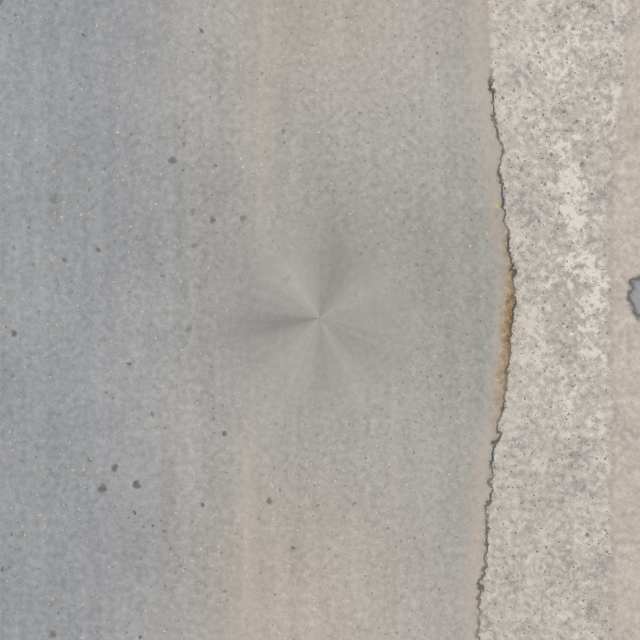
Write a three.js fragment shader that draws this texture.

```glsl
varying vec2 vUv;

#define BLUE_GREY vec3(0.612, 0.616, 0.624)
#define WARM_GREY vec3(0.668, 0.654, 0.630)
#define CONCRETE vec3(0.742, 0.714, 0.678)
#define PALE_CRUST vec3(0.875, 0.848, 0.805)
#define SAND vec3(0.750, 0.695, 0.645)
#define OCHRE vec3(0.600, 0.470, 0.310)
#define SOOT vec3(0.300, 0.300, 0.280)
#define BURST_CENTRE vec2(0.499, 0.503)
#define BURST_RADIUS 0.21
#define GRAIN 0.12

const mat2 TURN = mat2(0.8, 0.6, -0.6, 0.8);

vec2 hash2(vec2 p) {
  p = vec2(dot(p, vec2(127.1, 311.7)), dot(p, vec2(269.5, 183.3)));
  return fract(sin(p) * 43758.55);
}

float corner(vec2 i, vec2 f, vec2 e) {
  return dot(hash2(i + e) * 2.0 - 1.0, f - e);
}

float gradientNoise(vec2 p) {
  vec2 i = floor(p), f = fract(p), e = vec2(0.0, 1.0);
  vec2 u = f * f * f * (f * (f * 6.0 - 15.0) + 10.0);
  return mix(mix(corner(i, f, e.xx), corner(i, f, e.yx), u.x),
             mix(corner(i, f, e.xy), corner(i, f, e.yy), u.x), u.y);
}

float fbm(vec2 p) {
  float sum = 0.0, gain = 0.6;
  for (int i = 0; i < 4; i++) {
    sum += gain * gradientNoise(p);
    p = TURN * p * 2.03 + 17.3;
    gain *= 0.62;
  }
  return sum;
}

float bell(float x, float width) {
  return exp(-x * x / (width * width));
}

// Ragged blobs in some cells of a turned lattice
float specks(vec2 p, float cells, float density, float seed) {
  vec2 q = TURN * p * cells + seed;
  vec2 id = floor(q), spot = hash2(id + seed), kind = hash2(id + seed + 51.7);
  vec2 d = fract(q) - mix(vec2(0.25), vec2(0.75), spot);
  d += 0.16 * vec2(gradientNoise(q * 4.0), gradientNoise(q * 4.0 + 31.0));
  float radius = mix(0.08, 0.24, kind.y * spot.x);
  float blob = 1.0 - smoothstep(radius * 0.4, radius * 1.4, length(d));
  return blob * step(kind.x, density) * mix(0.4, 1.0, spot.y);
}

// Wedge about an angle in degrees
float ray(float angle, float centre, float width) {
  return bell(mod(angle - centre + 180.0, 360.0) - 180.0, width);
}

float burstShade(vec2 d) {
  float a = degrees(atan(d.y, d.x + 0.00001));
  float shade = 0.045 * ray(a, 125.0, 20.0) - 0.055 * ray(a, 72.0, 22.0);
  shade += 0.025 * ray(a, 33.0, 9.0) - 0.070 * ray(a, 188.0, 14.0);
  shade += 0.032 * ray(a, 238.0, 20.0) - 0.025 * ray(a, 276.0, 9.0);
  shade += 0.028 * ray(a, 297.0, 5.0) - 0.018 * ray(a, 325.0, 12.0);
  return shade + 0.03 * gradientNoise(normalize(d + 0.00001) * 9.0);
}

void main() {
  vec2 p = vUv, toBurst = p - BURST_CENTRE;
  float broad = fbm(p * 4.0), fine = fbm(p * 95.0), medium = fbm(p * 22.0 + 5.0);
  float streak = gradientNoise(p * vec2(42.0, 2.5)) + 0.6 * gradientNoise(p * vec2(97.0, 6.0));
  float burst = 1.0 - smoothstep(0.25, 1.0, length(toBurst) / BURST_RADIUS);
  float clean = 1.0 - 0.7 * burst;

  // Road: cool left, warm lower middle, smeared fan at the centre
  vec3 color = mix(BLUE_GREY, WARM_GREY, smoothstep(0.12, 0.47, p.x + 0.1 * broad));
  float warmth = 0.5 * bell(p.x - 0.46, 0.17) * (1.0 - smoothstep(0.05, 0.4, p.y));
  warmth += 0.25 * bell(p.x - 0.52, 0.17) * smoothstep(0.7, 1.0, p.y);
  color = mix(color, SAND, warmth);
  color -= vec3(0.038, 0.029, 0.026) * bell(p.y - 0.48, 0.24) * smoothstep(0.25, 0.5, p.x);
  color += 0.06 * broad + (0.03 * streak + 0.025 * medium + GRAIN * fine) * clean;
  color += vec3(1.0, 0.97, 0.92) * burstShade(toBurst) * burst;

  // Worn vertical seams
  float seam = p.x - 0.38 - 0.034 * p.y - 0.006 * gradientNoise(vec2(p.y * 9.0, 3.0));
  float seamMark = 0.3 * bell(seam, 0.004) + 0.25 * bell(seam, 0.03);
  color = mix(color, SAND, seamMark * (1.0 - bell(p.y - 0.51, 0.17)));
  color = mix(color, SAND, 0.25 * bell(p.x - 0.615, 0.007) * bell(p.y - 0.3, 0.13));

  // Sparse stains and grit
  float stains = specks(p, 27.0, 0.1, 3.0) * (1.0 - smoothstep(0.4, 0.75, p.x));
  float grit = specks(p, 75.0, 0.16 + 0.16 * smoothstep(0.4, 0.55, p.x), 9.0);
  color = mix(color, SOOT, (0.6 * stains + 0.32 * grit) * clean);
  color = mix(color, PALE_CRUST, 0.5 * specks(p, 95.0, 0.2, 23.0) * clean);

  // Mottled concrete with crust and pits
  float mottle = fbm(p * 15.0) + 0.7 * medium + 0.8 * fine;
  vec3 concrete = CONCRETE + 0.08 * broad + 0.2 * fine + 0.06 * medium;
  float crustBand = bell(p.x - 0.91, 0.1) * (0.4 + 0.6 * smoothstep(0.2, 0.5, p.y));
  concrete = mix(concrete, PALE_CRUST, 0.9 * crustBand * smoothstep(-0.05, 0.4, mottle));
  concrete = mix(concrete, BLUE_GREY * 0.95, 0.6 * smoothstep(0.12, 0.55, -mottle));
  concrete = mix(concrete, SOOT, 0.5 * specks(p, 95.0, 0.4, 31.0) + 0.5 * specks(p, 45.0, 0.2, 43.0));

  // Smoother outer strip with a chipped hollow
  float rim = p.x - 0.956 - 0.03 * smoothstep(0.7, 1.0, p.y) - 0.02 * fbm(p * 9.0);
  vec3 outer = mix(CONCRETE, SAND, 0.4) + 0.12 * fine + 0.06 * medium;
  concrete = mix(concrete, outer, 0.75 * smoothstep(-0.006, 0.008, rim));
  concrete = mix(concrete, SAND * 0.9, 0.4 * bell(rim, 0.005));
  float hollow = length((p - vec2(1.003, 0.533)) * vec2(1.0, 0.55)) - 0.017 + 0.02 * medium;
  concrete = mix(concrete, BLUE_GREY, 1.0 - smoothstep(-0.002, 0.002, hollow));
  concrete = mix(concrete, SOOT, 0.6 * bell(hollow, 0.003));

  // Ragged slab edge: sandy margin, ochre fill, fissure, chips
  float d = p.x - 0.757 - 0.014 * (p.y - 0.5) - 0.044 * bell(p.y - 0.53, 0.24);
  d -= 0.012 * gradientNoise(vec2(p.y * 16.0, 7.3)) + 0.016 * fbm(p * 48.0);
  color = mix(color, SAND, 0.5 * bell(d + 0.014, 0.016));
  color = mix(color, concrete, smoothstep(-0.003, 0.004, d));
  float fill = bell(p.y - 0.49, 0.12) * bell(d + 0.006, 0.009);
  color = mix(color, OCHRE + 0.35 * fine, 0.75 * fill);
  float opened = (1.0 - smoothstep(0.86, 0.91, p.y)) * (0.65 + 0.7 * gradientNoise(p.yy * vec2(30.0, 11.0)));
  color = mix(color, SOOT, clamp(opened, 0.0, 0.85) * bell(d, 0.0028));
  color = mix(color, vec3(0.86, 0.70, 0.43), specks(p, 55.0, 0.3, 71.0) * bell(d + 0.01, 0.014));

  gl_FragColor = vec4(clamp(color, 0.0, 1.0), 1.0);
}
```
